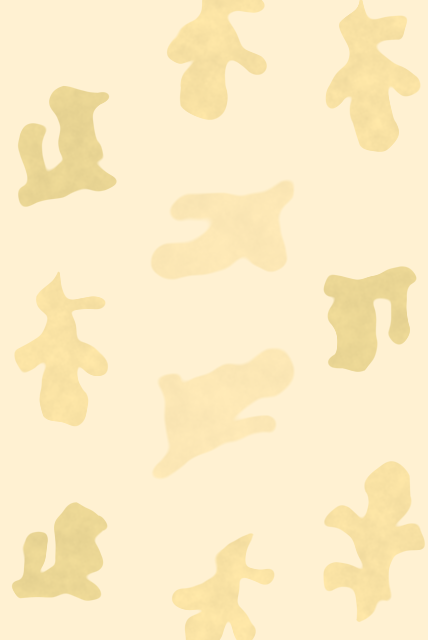
A Shadertoy shader for this pattern:

```glsl
// Draws scattered wavy paper cutouts in pale yellows on a cream ground.

const vec3 CREAM  = vec3(1.0, 0.946, 0.822);
const vec3 HONEY  = vec3(0.974, 0.884, 0.640);
const vec3 BUTTER = vec3(0.988, 0.906, 0.708);
const vec3 STRAW  = vec3(0.920, 0.840, 0.582);

// Layout, in canvas heights
const int   COLUMNS = 3;
const int   ROWS = 4;
const float FIRST_X = 0.098;
const float COLUMN_STEP = 0.245;
const vec3  COLUMN_TOP = vec3(0.770, 0.925, 0.875);
const vec3  ROW_STEP = vec3(0.315, 0.288, 0.361);
const float MOTIF_SIZE = 0.130;
const float SIZE_JITTER = 0.2;
const float PLACE_JITTER = 0.02;
const float TURN_JITTER = 0.7;
const float PI = 3.14159;

// Outline and paper surface
const float LIMB_BLEND = 0.13;
const float WOBBLE = 0.15;
const float WOBBLE_RATE = 3.2;
const float CRISP_EDGE = 0.0012;
const float SOFT_EDGE = 0.0030;
const float GRAIN_RATE = 32.0;
const float GRAIN_DEPTH = 0.085;

float hash(vec2 p) {
    vec3 q = fract(p.xyx * 0.1031);
    q += dot(q, q.yzx + 33.33);
    return fract((q.x + q.y) * q.z);
}

float noise(vec2 p) {
    vec2 i = floor(p), f = fract(p);
    f = f * f * f * (f * (f * 6.0 - 15.0) + 10.0);
    return mix(mix(hash(i), hash(i + vec2(1, 0)), f.x),
               mix(hash(i + vec2(0, 1)), hash(i + vec2(1, 1)), f.x), f.y);
}

float fbm(vec2 p) {
    float sum = 0.0, gain = 0.4;
    for (int i = 0; i < 4; i++) {
        sum += gain * noise(p);
        p = mat2(0.8, 0.6, -0.6, 0.8) * p * 2.03 + 17.0;
        gain *= 0.72;
    }
    return sum;
}

// Smoothly joins a tapered capsule from a to b onto distance d
void limb(inout float d, vec2 p, vec2 a, vec2 b, float ra, float rb) {
    vec2 ab = b - a;
    float t = clamp(dot(p - a, ab) / dot(ab, ab), 0.0, 1.0);
    float e = length(p - a - ab * t) - mix(ra, rb, t);
    float h = max(LIMB_BLEND - abs(d - e), 0.0) / LIMB_BLEND;
    d = min(d, e) - h * h * LIMB_BLEND * 0.25;
}

// Slender figure with a pointed tip and a round foot
float sprig(vec2 p) {
    float d = 10.0;
    limb(d, p, vec2(0.02, 0.62), vec2(0.17, 0.92), 0.16, 0.02);
    limb(d, p, vec2(0.02, 0.62), vec2(0.00, 0.10), 0.14, 0.16);
    limb(d, p, vec2(0.05, 0.50), vec2(0.45, 0.44), 0.09, 0.12);
    limb(d, p, vec2(0.00, 0.20), vec2(-0.47, -0.02), 0.12, 0.15);
    limb(d, p, vec2(0.00, 0.10), vec2(-0.14, -0.38), 0.17, 0.19);
    limb(d, p, vec2(-0.22, -0.42), vec2(-0.16, -0.64), 0.19, 0.25);
    limb(d, p, vec2(0.05, 0.05), vec2(0.41, -0.27), 0.09, 0.13);
    return d;
}

// Broad sloping body with one long arm and short lobes
float drift(vec2 p) {
    float d = 10.0;
    limb(d, p, vec2(0.38, 0.20), vec2(0.75, 0.45), 0.16, 0.11);
    limb(d, p, vec2(0.35, 0.22), vec2(-0.45, 0.27), 0.14, 0.12);
    limb(d, p, vec2(0.38, 0.03), vec2(-0.14, -0.25), 0.29, 0.25);
    limb(d, p, vec2(-0.10, -0.27), vec2(-0.59, -0.33), 0.19, 0.24);
    limb(d, p, vec2(0.48, 0.00), vec2(0.53, -0.36), 0.16, 0.16);
    return d;
}

// Heavy head with a beak, beside a knobbed stem
float beaked(vec2 p) {
    float d = 10.0;
    limb(d, p, vec2(0.20, 0.43), vec2(0.50, 0.52), 0.27, 0.09);
    limb(d, p, vec2(0.20, 0.40), vec2(0.23, -0.08), 0.26, 0.25);
    limb(d, p, vec2(0.23, 0.02), vec2(0.43, -0.09), 0.18, 0.09);
    limb(d, p, vec2(-0.34, 0.19), vec2(-0.31, -0.32), 0.15, 0.10);
    limb(d, p, vec2(-0.47, -0.51), vec2(-0.05, -0.42), 0.15, 0.17);
    limb(d, p, vec2(0.02, -0.32), vec2(0.43, -0.46), 0.14, 0.13);
    return d;
}

void mainImage(out vec4 fragColor, in vec2 fragCoord) {
    vec2 uv = fragCoord / iResolution.y;
    float pixel = 1.0 / iResolution.y;
    float grain = 1.0 + GRAIN_DEPTH * (fbm(uv * GRAIN_RATE) - 0.53);
    vec3 color = CREAM;

    for (int c = 0; c < COLUMNS; c++)
    for (int r = 0; r < ROWS; r++) {
        vec2 id = vec2(c, r) * 7.0 + 3.0;
        vec3 jitter = vec3(hash(id), hash(id + 41.0), hash(id + 83.0)) - 0.5;
        vec2 center = vec2(FIRST_X + COLUMN_STEP * float(c),
                           COLUMN_TOP[c] - ROW_STEP[c] * float(r));
        center += PLACE_JITTER * jitter.xy;

        // Alternate cells stand upside down
        bool flipped = c * r > 0 && (c * r) % 2 == 0;
        float turn = (flipped ? PI : 0.0) + TURN_JITTER * jitter.z;
        float size = MOTIF_SIZE * (1.0 + SIZE_JITTER * jitter.y);
        float cs = cos(turn), sn = sin(turn);
        vec2 p = mat2(cs, -sn, sn, cs) * (uv - center) / size;
        vec2 w = p * WOBBLE_RATE + id * 5.0;
        p += WOBBLE * (vec2(noise(w), noise(w + 57.0)) - 0.5);

        // Kind of cutout follows the cell
        bool isDrift = c == 1 && (r == 1 || r == 2);
        bool isBeaked = c != 1 && (r + c / 2) % 2 == 0;
        float d = size * (isDrift ? drift(p) : isBeaked ? beaked(p) : sprig(p));
        vec3 paper = isDrift ? BUTTER : isBeaked ? STRAW : HONEY;
        float tone = isDrift ? mix(1.0, grain, 0.5) : grain;
        float edge = max(isDrift ? SOFT_EDGE : CRISP_EDGE, 0.75 * pixel);
        color = mix(color, paper * tone, smoothstep(edge, -edge, d));
    }
    fragColor = vec4(color, 1.0);
}
```
